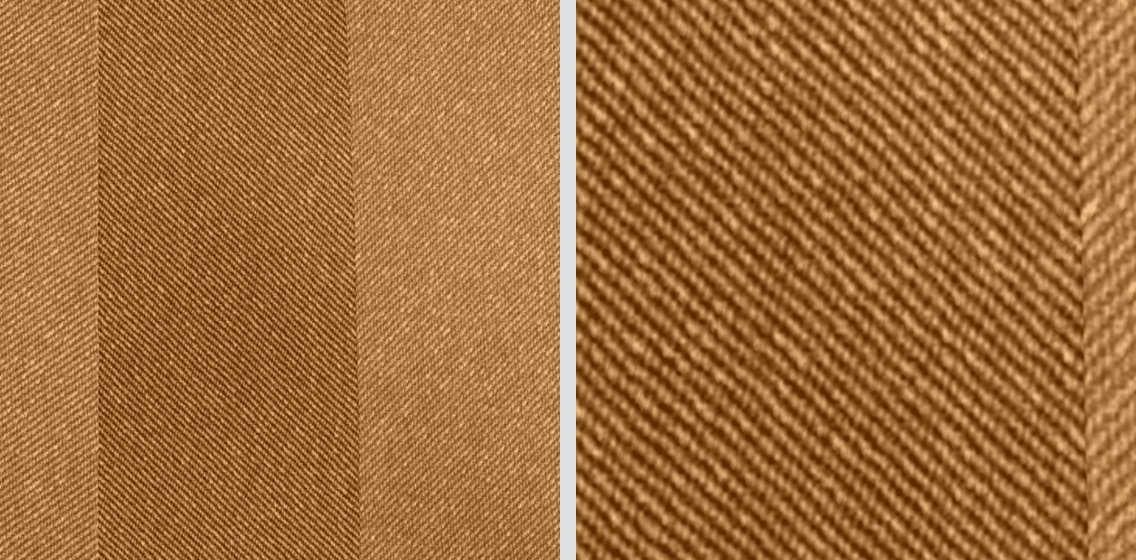
Left: the whole. Right: its middle third, enlarged.
Reproduce this texture procedurally as a WebGL 2 fragment shader.

```glsl
#version 300 es
precision highp float;
// Golden woven twill: a dark diagonal stripe between two lighter, opposed twill stripes.
uniform vec2 u_resolution;
out vec4 outColor;

const float TAU = 6.2831853;
const vec3 SHADOW_COLOR = vec3(0.43, 0.23, 0.04);
const vec3 LIGHT_COLOR = vec3(0.86, 0.67, 0.46);
// Ridges across and down the whole canvas; the sign of x sets the slant.
const vec2 LEFT_TWILL = vec2(-52.0, 72.0);
const vec2 MIDDLE_TWILL = vec2(68.0, 70.0);
const vec2 RIGHT_TWILL = vec2(-68.0, 68.0);
// Short yarns that cross the ridges
const vec2 MIDDLE_STITCHES = vec2(171.0, -50.0);
const vec2 SIDE_STITCHES = vec2(165.0, 10.0);
const float LEFT_SEAM = 0.176;
const float RIGHT_SEAM_BOTTOM = 0.642;
const float RIGHT_SEAM_TOP = 0.615;
const float SEAM_WIDTH = 0.0022;
const float WARP = 0.0024;          // unevenness of the weave
const float STITCH_DEPTH = 0.15;
const float FLECK_LIGHT = 0.52;
const float GRAIN = 0.42;
const float FOLDS = 0.62;           // strength of the broad shading

float hash(vec2 p) {
  vec3 q = fract(vec3(p.xyx) * 0.1031);
  q += dot(q, q.yzx + 33.33);
  return fract((q.x + q.y) * q.z);
}

float noise(vec2 p) {
  vec2 i = floor(p), f = fract(p);
  f = f * f * (3.0 - 2.0 * f);
  return mix(mix(hash(i), hash(i + vec2(1, 0)), f.x),
             mix(hash(i + vec2(0, 1)), hash(i + vec2(1, 1)), f.x), f.y);
}

// Soft round patch of light or shade.
float glow(vec2 p, vec2 center, vec2 radius) {
  vec2 d = (p - center) / radius;
  return exp(-dot(d, d));
}

// Fades a wave out where it becomes too fine for the pixel grid.
float resolved(vec2 frequency, float pixel) {
  return 1.0 - smoothstep(0.35, 0.65, length(frequency) * pixel);
}

// Signed relief of one twill: ridges, their stitches and bright flecks.
float twill(vec2 p, vec2 frequency, vec2 stitches, float ridgeDepth, float pixel) {
  float ridgePhase = dot(p, frequency);
  // Every ridge shifts its stitches by its own amount.
  float stitchPhase = dot(p, stitches) + 0.35 * hash(vec2(floor(ridgePhase) + 200.0, 3.0));
  float fine = resolved(stitches, pixel);
  float wave = -cos(TAU * ridgePhase);
  float ridge = wave * resolved(frequency, pixel);
  float stitch = cos(TAU * stitchPhase) * fine;

  // Each stitch has its own brightness; some glint brightly.
  vec2 cell = floor(vec2(stitchPhase, ridgePhase)) + 200.0;
  vec2 local = fract(vec2(stitchPhase, ridgePhase)) - vec2(0.5, 0.3);
  float dotMask = 1.0 - smoothstep(0.1, 0.5, length(local));
  float fleck = smoothstep(0.7, 1.0, hash(cell)) * dotMask;
  float tint = (hash(cell + 71.0) - 0.5) * (0.5 + 0.5 * wave);
  return ridgeDepth * ridge + STITCH_DEPTH * stitch * (0.7 + 0.3 * wave)
       + (FLECK_LIGHT * fleck + 0.2 * tint) * fine;
}

void main() {
  vec2 p = gl_FragCoord.xy / u_resolution;
  float pixel = 1.0 / min(u_resolution.x, u_resolution.y);

  // Slightly uneven yarns
  vec2 woven = p + WARP * (vec2(noise(p * 14.0), noise(p * 14.0 + 40.0)) - 0.5)
                 + 0.5 * WARP * (noise(p * 80.0) - 0.5);

  // Stripe borders
  float rightSeam = mix(RIGHT_SEAM_BOTTOM, RIGHT_SEAM_TOP, p.y * p.y);
  float edge = max(pixel, 0.0012);
  float pastLeft = smoothstep(-edge, edge, woven.x - LEFT_SEAM);
  float pastRight = smoothstep(-edge, edge, woven.x - rightSeam);

  // Weave of the three stripes
  float leftTone = 0.54 + twill(woven, LEFT_TWILL, SIDE_STITCHES, 0.26, pixel);
  float middleTone = 0.36 + twill(woven, MIDDLE_TWILL, MIDDLE_STITCHES, 0.36, pixel);
  float rightTone = 0.59 + twill(woven, RIGHT_TWILL, SIDE_STITCHES, 0.21, pixel);

  // Broad folds of light on the cloth
  leftTone += FOLDS * (0.10 * glow(p, vec2(0.08, 0.55), vec2(0.10, 0.45))
            - 0.10 * glow(p, vec2(0.0, 0.0), vec2(0.2, 0.25)));
  middleTone += FOLDS * (0.18 * glow(p, vec2(0.58, 0.68), vec2(0.13, 0.20))
              + 0.07 * glow(p, vec2(0.30, 0.85), vec2(0.20, 0.20))
              - 0.13 * glow(p, vec2(0.43, 0.42), vec2(0.16, 0.22))
              - 0.06 * glow(p, vec2(0.20, 0.25), vec2(0.12, 0.25)));
  rightTone += FOLDS * (0.12 * glow(p, vec2(0.90, 0.62), vec2(0.20, 0.38))
             - 0.17 * glow(p, vec2(0.76, 0.12), vec2(0.18, 0.22))
             - 0.15 * glow(p, vec2(1.0, 0.0), vec2(0.20, 0.12)));
  float tone = mix(mix(leftTone, middleTone, pastLeft), rightTone, pastRight);

  // Stitched seams: a light lip on the left, a dark crease on the right
  float beads = 0.6 + 0.4 * cos(TAU * p.y * MIDDLE_TWILL.y) * resolved(MIDDLE_TWILL, pixel);
  float leftLip = glow(woven, vec2(LEFT_SEAM - SEAM_WIDTH, p.y), vec2(SEAM_WIDTH, 1.0));
  float leftCrease = glow(woven, vec2(LEFT_SEAM + SEAM_WIDTH, p.y), vec2(SEAM_WIDTH, 1.0));
  float rightCrease = glow(woven, vec2(rightSeam, p.y), vec2(SEAM_WIDTH, 1.0));
  tone += beads * (0.16 * leftLip - 0.20 * leftCrease - 0.20 * rightCrease);

  // Faint vertical yarn streaks and fibre grain
  tone += 0.06 * (noise(vec2(p.x * 170.0, p.y * 6.0)) - 0.5);
  tone += GRAIN * (noise(p * 360.0) - 0.5);

  outColor = vec4(mix(SHADOW_COLOR, LIGHT_COLOR, clamp(tone, -0.15, 1.2)), 1.0);
}
```
